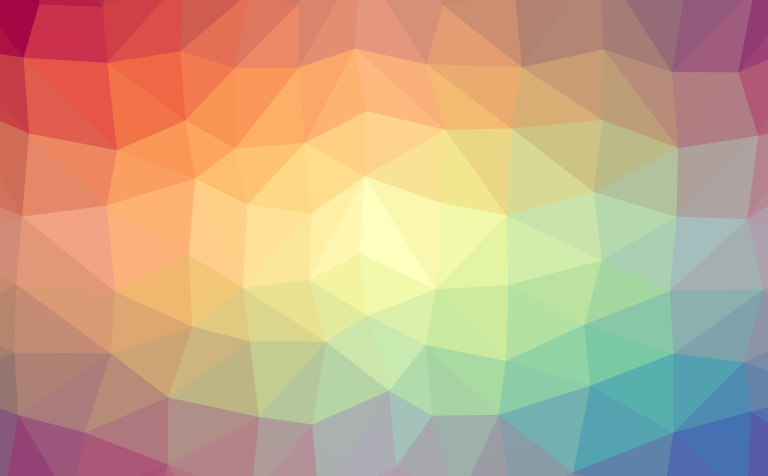
Give the GLSL for this background, as a WebGL 1 fragment shader.

```glsl
precision highp float;
// A low-poly mesh of flat triangles in a warm-to-cool rainbow.
// A bent, jittered grid is split into triangles; each one takes the perceptual
// average of one palette read across and the same palette read down.
uniform vec2 u_resolution;

const vec2 GRID = vec2(10.82, 6.73);    // mesh cells across and down the canvas
const vec2 ORIGIN = vec2(0.352, 0.845); // mesh vertex (0,0), in cells from top left
const float BEND = 0.26;                // strength of the regular waves
const float JITTER = 0.32;              // full range of the random offset

vec2 hash2(vec2 p) {
  vec2 k = vec2(dot(p, vec2(127.1, 311.7)), dot(p, vec2(269.5, 183.3)));
  return fract(sin(k) * 43758.5);
}

float cross2(vec2 a, vec2 b) {
  return a.x * b.y - a.y * b.x;
}

float area(vec2 a, vec2 b, vec2 c) {
  return cross2(b - a, c - a);
}

// Palette with eleven evenly spaced stops
vec3 blendStop(vec3 base, vec3 stop, float t, float index) {
  return mix(base, stop, clamp(t - index, 0.0, 1.0));
}

vec3 palette(float position) {
  float t = clamp(position, 0.0, 1.0) * 10.0;
  vec3 c = vec3(0.62, 0.00, 0.26);                   // crimson
  c = blendStop(c, vec3(0.84, 0.24, 0.31), t, 0.0);  // red
  c = blendStop(c, vec3(0.96, 0.43, 0.26), t, 1.0);  // orange
  c = blendStop(c, vec3(0.99, 0.68, 0.38), t, 2.0);  // apricot
  c = blendStop(c, vec3(1.00, 0.88, 0.55), t, 3.0);  // sand
  c = blendStop(c, vec3(1.00, 1.00, 0.75), t, 4.0);  // cream
  c = blendStop(c, vec3(0.90, 0.96, 0.60), t, 5.0);  // lime
  c = blendStop(c, vec3(0.67, 0.87, 0.64), t, 6.0);  // green
  c = blendStop(c, vec3(0.40, 0.76, 0.65), t, 7.0);  // teal
  c = blendStop(c, vec3(0.20, 0.53, 0.74), t, 8.0);  // blue
  return blendStop(c, vec3(0.37, 0.31, 0.64), t, 9.0); // violet
}

// Cube-root XYZ: averages here equal averages in Lab
vec3 toPerceptual(vec3 rgb) {
  mat3 toXyz = mat3(0.4124, 0.2126, 0.0193,
                    0.3576, 0.7152, 0.1192,
                    0.1805, 0.0722, 0.9505);
  return pow(toXyz * pow(rgb, vec3(2.2)), vec3(1.0 / 3.0));
}

vec3 fromPerceptual(vec3 v) {
  mat3 toLinear = mat3(3.2406, -0.9689, 0.0557,
                       -1.5372, 1.8758, -0.2040,
                       -0.4986, 0.0415, 1.0570);
  return pow(clamp(toLinear * (v * v * v), 0.0, 1.0), vec3(1.0 / 2.2));
}

vec3 shade(vec2 meshPoint) {
  vec2 uv = (meshPoint + ORIGIN) / GRID;
  vec3 across = toPerceptual(palette(uv.x));
  vec3 down = toPerceptual(palette(uv.y));
  return fromPerceptual(0.5 * (across + down));
}

// Grid vertex moved by waves and a random offset
vec2 vertex(vec2 id) {
  vec2 wave = vec2(cos(0.8 * id.x - 1.0 - 0.06 * id.y * id.y),
                   -cos(2.094 * (id.x - 2.0)));
  return id + BEND * wave + JITTER * (hash2(id) - 0.5);
}

// Signed distance to the line a-b, positive on the inner side
float edgeDistance(vec2 p, vec2 a, vec2 b) {
  return cross2(b - a, p - a) / length(b - a);
}

// Colour times coverage in rgb, coverage in alpha
vec4 triangle(vec2 p, vec2 a, vec2 b, vec2 c, float pixel) {
  float inside = min(edgeDistance(p, a, b),
                     min(edgeDistance(p, b, c), edgeDistance(p, c, a)));
  float cover = clamp(inside / pixel + 0.5, 0.0, 1.0);
  if (cover <= 0.0) return vec4(0.0);
  return vec4(shade((a + b + c) / 3.0), 1.0) * cover;
}

// One mesh cell, cut along the diagonal with the better balanced halves
vec4 meshCell(vec2 p, vec2 id, float pixel) {
  vec2 a = vertex(id);
  vec2 b = vertex(id + vec2(1.0, 0.0));
  vec2 c = vertex(id + vec2(1.0, 1.0));
  vec2 d = vertex(id + vec2(0.0, 1.0));
  float splitAC = min(area(a, b, c), area(a, c, d));
  float splitBD = min(area(b, c, d), area(b, d, a));
  if (splitAC > splitBD)
    return triangle(p, a, b, c, pixel) + triangle(p, a, c, d, pixel);
  return triangle(p, b, c, d, pixel) + triangle(p, b, d, a, pixel);
}

void main() {
  vec2 uv = gl_FragCoord.xy / u_resolution;
  vec2 p = vec2(uv.x, 1.0 - uv.y) * GRID - ORIGIN;
  float pixel = GRID.x / u_resolution.x;

  // Faint base colour, then every cell that may reach this point
  vec4 sum = vec4(shade(p), 1.0) * 0.001;
  for (int y = -1; y <= 1; y++) {
    for (int x = -1; x <= 1; x++) {
      sum += meshCell(p, floor(p) + vec2(float(x), float(y)), pixel);
    }
  }
  gl_FragColor = vec4(sum.rgb / sum.a, 1.0);
}
```
